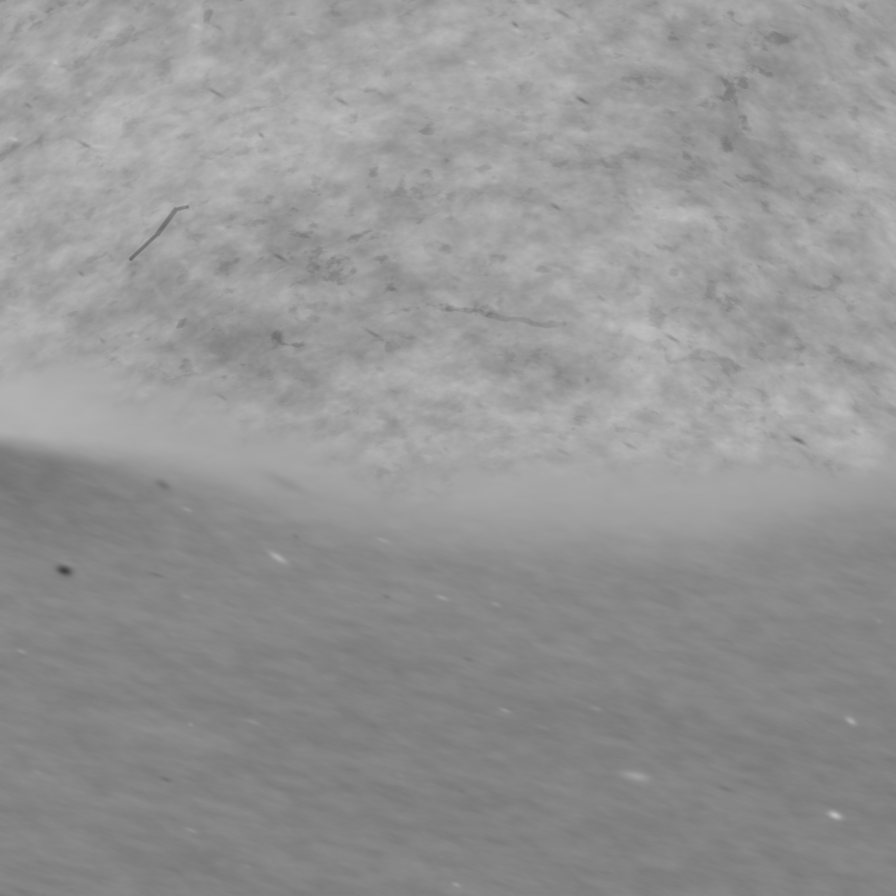
Give the GLSL for this texture, as a three.js fragment shader.

```glsl
// Grey weathered rock above a smooth sandy slope, joined by a soft curved ledge.
// Layered value noise gives mottling, grain and pits; stretched noise gives the
// sand its streaks, and gaussian blobs place stains, highlights and flecks.
varying vec2 vUv;

float hash(vec2 p) {
  vec3 h = fract(vec3(p.xyx) * 0.1031);
  h += dot(h, h.yzx + 33.33);
  return fract((h.x + h.y) * h.z);
}

float noise(vec2 p) {
  vec2 i = floor(p), f = fract(p);
  f = f * f * (3.0 - 2.0 * f);
  return mix(mix(hash(i), hash(i + vec2(1, 0)), f.x),
             mix(hash(i + vec2(0, 1)), hash(i + vec2(1, 1)), f.x), f.y);
}

// Fractal noise centred on zero
float fbm(vec2 p) {
  float sum = 0.0, amp = 0.5;
  for (int i = 0; i < 4; i++) {
    sum += amp * (noise(p) - 0.5);
    p = mat2(1.85, 0.65, -0.65, 1.85) * p + 17.3;
    amp *= 0.55;
  }
  return sum;
}

// Soft sheared spot
float blob(vec2 p, vec2 centre, vec2 radius, float slope) {
  vec2 d = p - centre;
  d.y -= slope * d.x;
  d /= radius;
  return exp(-dot(d, d));
}

float stroke(vec2 p, vec2 a, vec2 b, float width) {
  vec2 d = b - a;
  float t = clamp(dot(p - a, d) / dot(d, d), 0.0, 1.0);
  return 1.0 - smoothstep(width * 0.3, width, length(p - a - d * t));
}

// Sparse elongated flecks, one candidate per cell
float flecks(vec2 p, float cells, float density, float slope) {
  float sum = 0.0;
  vec2 base = floor(p * cells);
  for (int j = -1; j <= 1; j++)
    for (int i = -1; i <= 1; i++) {
      vec2 id = base + vec2(i, j);
      vec2 spot = id + 0.2 + 0.6 * vec2(hash(id + 3.7), hash(id + 41.2));
      vec2 size = vec2(0.003 + 0.006 * hash(id + 8.1), 0.0025);
      sum += step(hash(id + 70.0), density) * hash(id + 25.0)
           * blob(p, spot / cells, size, slope);
    }
  return sum;
}

float rockShade(vec2 p) {
  vec2 q = p;
  q.y -= 0.35 * p.x * (1.0 - p.x);
  q += 0.02 * vec2(fbm(p * 9.0), fbm(p * 9.0 + 31.0));
  float patches = fbm(q * vec2(5.0, 8.0) + 4.0);
  float shade = 0.645 + 0.12 * patches + 0.17 * fbm(q * vec2(32.0, 52.0));
  shade += 0.07 * fbm(q * vec2(90.0, 130.0));

  // Stains and pale areas
  float stain = blob(p, vec2(0.27, 0.61), vec2(0.10, 0.05), -0.2)
    + 0.8 * blob(p, vec2(0.42, 0.69), vec2(0.13, 0.05), -0.3)
    + 0.6 * blob(p, vec2(0.83, 0.92), vec2(0.09, 0.13), 0.0)
    + 0.6 * blob(p, vec2(0.85, 0.64), vec2(0.10, 0.05), 0.0)
    + 0.5 * blob(p, vec2(0.45, 0.82), vec2(0.10, 0.06), 0.3)
    + 0.5 * blob(p, vec2(0.15, 1.00), vec2(0.30, 0.04), 0.0);
  float pale = blob(p, vec2(0.72, 0.74), vec2(0.07, 0.05), 0.2)
    + blob(p, vec2(0.71, 0.635), vec2(0.06, 0.03), -0.2)
    + 0.7 * blob(p, vec2(0.57, 0.94), vec2(0.06, 0.05), 0.0)
    + 0.7 * blob(p, vec2(0.10, 0.84), vec2(0.22, 0.07), 0.45);
  shade += 0.04 * pale - 0.055 * stain;

  // Pits gather in the stains, bright chips in the pale areas
  float pits = smoothstep(0.10, 0.32, fbm(q * vec2(48.0, 72.0) + 60.0));
  shade -= pits * (0.05 + 0.06 * stain);
  shade -= 0.15 * flecks(p, 15.0, 0.28, -0.5);
  shade += (0.05 + 0.08 * pale) * flecks(p + 5.0, 22.0, 0.3, -0.2);

  // Forked crack and a faint seam
  float crack = max(stroke(p, vec2(0.146, 0.711), vec2(0.176, 0.739), 0.003),
                max(stroke(p, vec2(0.176, 0.739), vec2(0.196, 0.766), 0.004),
                    stroke(p, vec2(0.196, 0.766), vec2(0.209, 0.769), 0.003)));
  shade -= 0.16 * crack;
  vec2 seam = p + vec2(0.0, 0.015 * fbm(p * 30.0));
  return shade - 0.06 * stroke(seam, vec2(0.50, 0.653), vec2(0.63, 0.638), 0.004);
}

float sandShade(vec2 p) {
  vec2 q = vec2(p.x, p.y + 0.25 * p.x);
  float shade = 0.508 + 0.025 * smoothstep(0.15, 0.45, p.y);
  shade += 0.035 * fbm(q * vec2(4.0, 14.0)) + 0.07 * fbm(q * vec2(36.0, 105.0));
  shade -= 0.065 * blob(p, vec2(0.0, 0.46), vec2(0.16, 0.055), -0.2);
  shade += 0.035 * blob(p, vec2(0.16, 0.19), vec2(0.08, 0.018), -0.2);
  shade += 0.09 * flecks(p, 17.0, 0.12, -0.3) - 0.07 * flecks(p + 9.0, 13.0, 0.15, -0.3);

  // Larger pebbles
  shade += 0.15 * blob(p, vec2(0.310, 0.378), vec2(0.010, 0.004), -0.5);
  shade += 0.13 * blob(p, vec2(0.710, 0.134), vec2(0.016, 0.005), -0.15);
  shade += 0.24 * blob(p, vec2(0.932, 0.090), vec2(0.007, 0.004), -0.3);
  shade += 0.16 * blob(p, vec2(0.950, 0.195), vec2(0.006, 0.004), -0.4);
  return shade - 0.28 * blob(p, vec2(0.072, 0.363), vec2(0.008, 0.005), -0.2);
}

void main() {
  vec2 p = vUv;
  float ledge = 0.40 + 0.105 * (1.0 - smoothstep(-0.05, 0.6, p.x))
              + 0.05 * smoothstep(0.75, 1.05, p.x);
  float rise = p.y - ledge + 0.012 * fbm(p * vec2(8.0, 20.0));

  // Smooth dusty band, brightest at the left
  float dust = 0.645 + 0.05 * blob(p, vec2(0.0, 0.56), vec2(0.15, 0.06), -0.3)
             + 0.025 * fbm(p * vec2(40.0, 90.0));
  float bare = 0.065 + 0.05 * (1.0 - smoothstep(0.0, 0.2, p.x)) + 0.15 * fbm(p * 14.0);
  float upper = mix(dust, rockShade(p), smoothstep(bare - 0.04, bare + 0.035, rise));

  float soft = mix(0.014, 0.055, smoothstep(0.0, 0.4, p.x));
  float shade = mix(sandShade(p), upper, smoothstep(-soft, soft, rise));
  shade -= 0.05 * blob(p, vec2(0.32, 0.46), vec2(0.025, 0.007), -0.45);
  shade -= 0.09 * blob(p, vec2(0.182, 0.459), vec2(0.008, 0.005), -0.4);
  gl_FragColor = vec4(vec3(clamp(shade, 0.0, 1.0)), 1.0);
}
```
